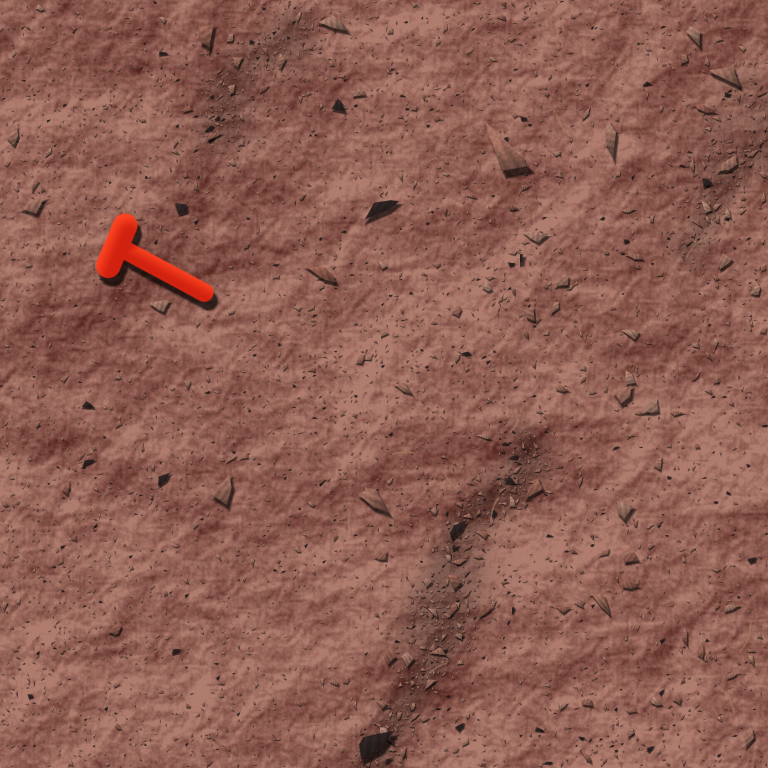
Give the GLSL for this texture, as a Shadertoy shader.

```glsl
// Sunlit red dirt with grit, angular stones, dry straw and an orange mallet.

const vec2 SUN = vec2(-0.45, 0.89);

vec3 hash3(vec2 p) {
    vec3 q = fract(vec3(p.xyx) * vec3(0.1031, 0.1030, 0.0973));
    q += dot(q, q.yxz + 33.33);
    return fract((q.xxy + q.yzz) * q.zyx);
}

mat2 turn(float a) {
    return mat2(cos(a), sin(a), -sin(a), cos(a));
}

float segment(vec2 p, vec2 a, vec2 b) {
    vec2 d = b - a;
    return length(p - a - d * clamp(dot(p - a, d) / dot(d, d), 0.0, 1.0));
}

// Distance to the nearest scattered grain
float cellular(vec2 p) {
    float nearest = 2.0;
    for (int y = -1; y <= 1; y++)
    for (int x = -1; x <= 1; x++) {
        vec2 cell = floor(p) + vec2(x, y);
        nearest = min(nearest, length(cell + hash3(cell).xy - p));
    }
    return nearest;
}

// Warped, layered sines: equal slope in every octave
float soilHeight(vec2 p) {
    float height = 0.0, freq = 9.0;
    for (int i = 0; i < 7; i++) {
        float k = float(i);
        vec2 q = turn(k * 2.4 + 0.5) * p * freq + k * 3.7;
        q += 1.5 * sin(q.yx * 0.63 + 1.3 * sin(q * 0.41 + k));
        height += sin(q.x) * sin(q.y) / freq;
        freq *= 1.8;
    }
    return height;
}

// Rubble gathers along a gully and in two upper patches
float rubble(vec2 p) {
    p += 0.018 * sin(p.yx * 31.0 + 2.0 * sin(p * 17.0));
    float gully = min(segment(p, vec2(0.50, 0.0), vec2(0.58, 0.22)),
                      segment(p, vec2(0.58, 0.22), vec2(0.67, 0.40)));
    float corner = segment(p, vec2(0.90, 0.70), vec2(1.0, 0.86));
    float top = segment(p, vec2(0.27, 0.82), vec2(0.37, 0.95));
    return max(exp(-gully * gully * 900.0),
               0.75 * max(exp(-corner * corner * 800.0), exp(-top * top * 900.0)));
}

// Irregular five-sided stone
float stoneShape(vec2 q, float size, float seed) {
    float d = -1.0;
    for (int k = 0; k < 5; k++) {
        float a = float(k) * 1.257 + 0.6 * sin(seed * 40.0 + float(k) * 2.0);
        float reach = size * (0.82 + 0.18 * sin(seed * 71.0 + float(k) * 3.1));
        d = max(d, dot(q, vec2(cos(a), sin(a))) - reach);
    }
    return d;
}

void scatterStones(inout vec3 col, vec2 p, float scale, float base, float extra) {
    float blur = 0.8 * scale / iResolution.y;
    for (int y = -1; y <= 1; y++)
    for (int x = -1; x <= 1; x++) {
        vec2 cell = floor(p * scale) + vec2(x, y);
        vec3 h = hash3(cell + scale * 3.0), g = hash3(cell + scale * 7.0 + 50.0);
        vec2 centre = cell + 0.25 + 0.5 * h.xy;
        if (h.z > base + extra * rubble(centre / scale)) continue;
        vec2 q = p * scale - centre;
        float size = mix(0.13, 0.29, g.x * g.x);
        mat2 spin = turn(g.y * 6.28);
        vec2 stretch = vec2(0.8, 1.3);

        // Cast shadow, then the faceted body
        float shade = stoneShape(spin * (q + SUN * size * 0.5) * stretch, size, g.z);
        col *= 1.0 - 0.62 * smoothstep(blur + 0.03, -blur, shade);
        float body = stoneShape(spin * q * stretch, size, g.z);
        float facet = dot(q, SUN) / size + 0.35 * sin(dot(q, spin[0]) * 9.0 / size);
        vec3 rock = mix(vec3(0.52, 0.33, 0.28), vec3(0.61, 0.46, 0.40), g.z);
        if (g.y > 0.90) rock = vec3(0.17, 0.13, 0.13);
        rock *= 0.94 + 0.22 * clamp(facet, -1.4, 1.0);
        rock *= 1.1 - 0.2 * cellular(p * 190.0);
        col = mix(col, rock, smoothstep(blur, -blur, body));
    }
}

void mainImage(out vec4 fragColor, in vec2 fragCoord) {
    vec2 p = fragCoord / iResolution.y;
    float px = 1.0 / iResolution.y;

    // Soil: sunlit relief, two sizes of grain and broad drifts
    float relief = (soilHeight(p) - soilHeight(p + SUN * 0.004)) / 0.004;
    float grain = 1.1 - cellular(p * 230.0) - cellular(p * 95.0 + 9.0);
    float drift = sin(p.x * 7.0 + 2.0 * sin(p.y * 5.0)) * sin(p.y * 6.0 + p.x * 3.0);
    float tone = 0.15 + 0.42 * relief + 0.9 * grain + 0.25 * drift + 0.3 * (p.x - p.y);
    vec3 col = vec3(0.55, 0.355, 0.312) + vec3(0.085, 0.083, 0.075) * clamp(tone, -2.5, 1.6);
    col *= 1.0 - 0.28 * rubble(p);

    // Grit first, large stones last
    float right = smoothstep(0.35, 0.85, p.x);
    scatterStones(col, p, 150.0, 0.16 + 0.08 * drift, 0.6);
    scatterStones(col, p, 68.0, 0.07 + 0.06 * right, 0.65);
    scatterStones(col, p, 31.0, 0.03 + 0.07 * right, 0.6);
    scatterStones(col, p, 13.0, 0.04 + 0.12 * right, 0.25);

    // Bent dry straws
    for (int i = 0; i < 12; i++) {
        vec3 h = hash3(vec2(i, 17));
        vec2 q = turn(h.z * 6.28) * (p - vec2(0.2 + 0.8 * h.x, h.y));
        q.y += 9.0 * q.x * q.x;
        float straw = segment(q, vec2(-0.02, 0.0), vec2(0.02 * h.x, 0.0)) - 0.0009;
        col = mix(col, vec3(0.66, 0.49, 0.38), 0.75 * smoothstep(px, -px, straw));
    }

    // Mallet: x is the shadow, y the body
    vec2 mallet;
    for (int i = 0; i < 2; i++) {
        vec2 q = i == 0 ? p + SUN * 0.012 : p;
        float head = segment(q, vec2(0.163, 0.706), vec2(0.141, 0.654)) - 0.016;
        float grip = segment(q, vec2(0.160, 0.676), vec2(0.266, 0.619)) - 0.012;
        mallet[i] = min(head, grip);
    }
    col *= 1.0 - 0.7 * smoothstep(0.003, -0.002, mallet.x);
    float lit = smoothstep(-0.012, 0.012, mallet.x);
    vec3 orange = mix(vec3(0.82, 0.13, 0.06), vec3(1.0, 0.27, 0.13), lit);
    col = mix(col, orange, smoothstep(px, -px, mallet.y));

    fragColor = vec4(clamp(col, 0.0, 1.0), 1.0);
}
```
